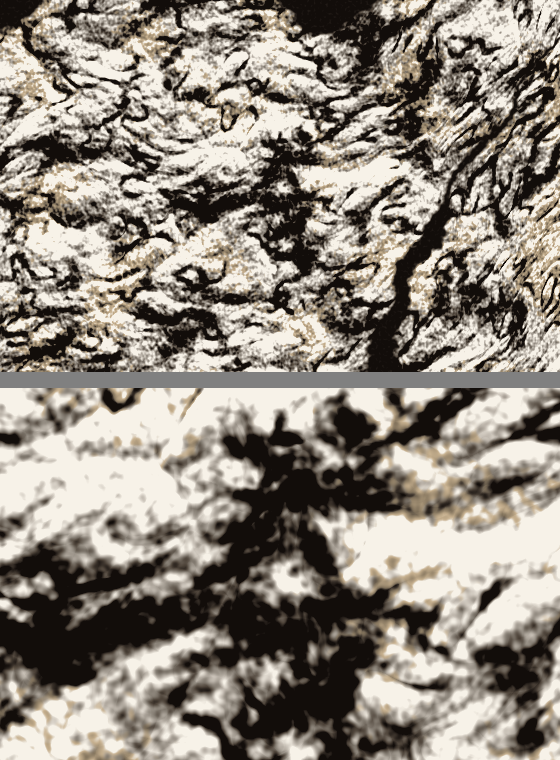
Top: the whole. Bottom: its middle third, enlarged.
Reproduce this texture procedurally as a Shadertoy shader.

```glsl
// Sunlit gnarled driftwood: pale folds with dark crevices and gritty grain.
// Billowed gradient noise is stretched along a curved flow, lit from above,
// then cut by ragged cracks, and its tone is mapped through a colour ramp.

#define FOLD_FREQ     vec2(2.1, 4.4)   // along and across the flow
#define FOLD_OCTAVES  5
#define RELIEF        0.056            // strength of the slope shading
#define LIGHT_STEP    vec2(0.003, 0.010)
#define BASE_LIGHT    0.79
#define CRACK_WIDTH   0.15
#define CRACK_SOFT    0.13
#define GRAIN_FREQ    120.0
#define GRAIN_AMOUNT  0.42
#define STREAK_AMOUNT 0.32
#define TAN_AMOUNT    0.9

const vec3 BLACK = vec3(0.07, 0.05, 0.04);
const vec3 BROWN = vec3(0.31, 0.27, 0.23);
const vec3 GREY  = vec3(0.53, 0.50, 0.46);
const vec3 PALE  = vec3(0.76, 0.73, 0.69);
const vec3 WHITE = vec3(0.97, 0.95, 0.91);
const vec3 TAN   = vec3(0.66, 0.58, 0.46);

float hash(vec2 p) {
    vec3 q = fract(p.xyx * 0.1031);
    q += dot(q, q.yzx + 33.33);
    return fract((q.x + q.y) * q.z);
}

float cornerSlope(vec2 cell, vec2 offset) {
    float angle = 6.2832 * hash(cell);
    return dot(vec2(cos(angle), sin(angle)), offset);
}

// Gradient noise, about -0.7 to 0.7
float noise(vec2 p) {
    vec2 i = floor(p), f = p - i;
    vec2 w = f * f * f * (f * (f * 6.0 - 15.0) + 10.0);
    vec2 e = vec2(1.0, 0.0);
    return mix(mix(cornerSlope(i, f), cornerSlope(i + e.xy, f - e.xy), w.x),
               mix(cornerSlope(i + e.yx, f - e.yx), cornerSlope(i + 1.0, f - 1.0), w.x), w.y);
}

// Coordinates along and across fibres that climb ever steeper to the right
vec2 flow(vec2 p) {
    p += 0.07 * vec2(noise(p * 3.1 + 4.0), noise(p * 3.1 + 19.0));
    p += 0.012 * vec2(noise(p * 17.0 + 8.0), noise(p * 17.0 + 27.0));
    float fibre = p.x * (0.45 + p.x * (-0.35 + 0.317 * p.x));
    return FOLD_FREQ * vec2(p.x + 0.5 * p.y, p.y - fibre) + 20.0;
}

// Rounded folds meeting in sharp creases
float foldHeight(vec2 p) {
    vec2 q = flow(p);
    float height = 0.0, amp = 1.0;
    for (int i = 0; i < FOLD_OCTAVES; i++) {
        height += amp * abs(noise(q));
        q = q * vec2(2.35, 1.95) + 7.3;
        amp *= 0.52;
    }
    return height;
}

// Darkness of ragged creases whose width swells and dies out
float cracks(vec2 p, vec2 q) {
    float dark = 0.0, scale = 1.0;
    float ragged = 0.10 * noise(p * 38.0) + 0.08 * noise(p * 80.0);
    for (int i = 0; i < 3; i++) {
        float swell = noise(p * 3.4 * scale + 31.0 * float(i) + 5.0) + 0.03;
        float width = CRACK_WIDTH * max(swell, 0.0);
        float crease = abs(noise(q)) + ragged;
        float cut = 1.0 - smoothstep(width - 0.03, width + CRACK_SOFT, crease);
        dark = max(dark, cut * smoothstep(0.0, 0.22, swell));
        q = q * vec2(2.35, 1.95) + 7.3;
        scale *= 1.7;
    }
    return dark;
}

// One long fissure on the right and open gaps along the top edge
float deepGaps(vec2 p) {
    vec2 w = p + 0.05 * vec2(noise(p * 7.0), noise(p * 7.0 + 40.0));
    w += 0.012 * vec2(noise(p * 40.0), noise(p * 40.0 + 15.0));
    float fissure = abs(w.x - 1.01 - w.y * (0.2 + 0.42 * w.y));
    float width = (0.013 + 0.022 * noise(p * 5.0 + 12.0)) * smoothstep(0.8, 0.55, p.y);
    float dark = 1.0 - smoothstep(width, width + 0.015, fissure);
    float topGap = length((w - vec2(0.88, 1.03)) / vec2(0.15, 0.11));
    float cornerGap = length(w - vec2(-0.02, 1.02)) / 0.13;
    return max(dark, 1.0 - smoothstep(0.9, 1.08, min(topGap, cornerGap)));
}

float ramp(float low, float high, float x) {
    return clamp((x - low) / (high - low), 0.0, 1.0);
}

vec3 woodRamp(float tone) {
    vec3 c = mix(BLACK, BROWN, ramp(0.08, 0.28, tone));
    c = mix(c, GREY, ramp(0.28, 0.50, tone));
    c = mix(c, PALE, ramp(0.50, 0.73, tone));
    return mix(c, WHITE, ramp(0.73, 0.95, tone));
}

void mainImage(out vec4 fragColor, in vec2 fragCoord) {
    vec2 p = fragCoord / iResolution.y;
    vec2 q = flow(p);

    // Slope light, broad shade, streaks and grain
    float slope = (foldHeight(p) - foldHeight(p + LIGHT_STEP)) / length(LIGHT_STEP);
    float grit = noise(p * GRAIN_FREQ);
    float tone = BASE_LIGHT + RELIEF * slope + 0.3 * noise(p * 2.4 + 50.0);
    tone += GRAIN_AMOUNT * grit;
    tone += STREAK_AMOUNT * (noise(q * 13.0) + noise(q * 5.5 + 3.0));

    // Crevices
    tone -= 0.85 * cracks(p, q);
    tone = mix(tone, 0.06 + 0.12 * grit, deepGaps(p));

    // Warm stains on mid tones, strongest at the lower right
    float stain = noise(p * 5.0 + 70.0) + 0.5 * noise(p * 75.0 + 9.0);
    stain += 0.2 * smoothstep(0.9, 1.4, p.x) * (1.0 - p.y);
    float midTone = smoothstep(0.2, 0.4, tone) * smoothstep(0.95, 0.75, tone);
    vec3 color = woodRamp(tone);
    color = mix(color, TAN * (0.4 + tone), TAN_AMOUNT * midTone * smoothstep(0.12, 0.3, stain));

    fragColor = vec4(clamp(color, 0.0, 1.0), 1.0);
}
```
